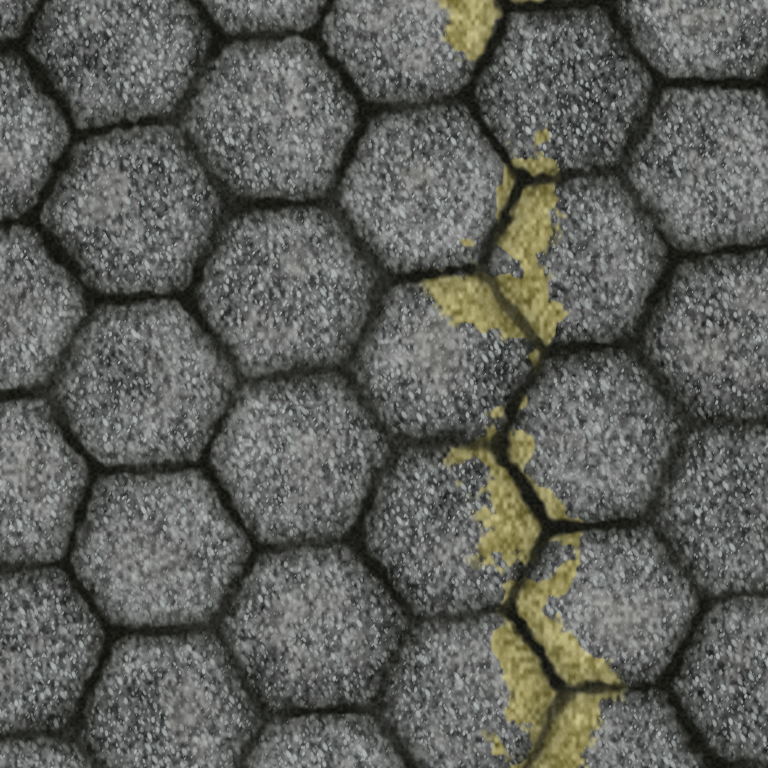
Reproduce this texture procedurally as a Shadertoy shader.

```glsl
#define PITCH 0.2215
#define TILT 0.075
#define ORIGIN vec2(0.573, 0.531)
#define JITTER 0.07
#define JOINT_WIDTH 0.026
#define FLECK_SCALE 84.0
#define MOSS_REACH 0.34
#define STONE_COLOR vec3(0.365, 0.37, 0.368)
#define FLECK_COLOR vec3(0.72, 0.75, 0.74)
#define WORN_COLOR vec3(0.54, 0.535, 0.52)
#define SOIL_COLOR vec3(0.125, 0.13, 0.105)
#define MOSS_COLOR vec3(0.63, 0.59, 0.34)

vec2 hash22(vec2 p) {
    vec3 q = fract(p.xyx * vec3(0.1031, 0.1030, 0.0973));
    q += dot(q, q.yzx + 33.33);
    return fract((q.xx + q.yz) * q.zy);
}

float noise(vec2 p) {
    vec2 i = floor(p), f = fract(p);
    f = f * f * (3.0 - 2.0 * f);
    return mix(mix(hash22(i).x, hash22(i + vec2(1, 0)).x, f.x),
               mix(hash22(i + vec2(0, 1)).x, hash22(i + vec2(1, 1)).x, f.x), f.y);
}

float fbm(vec2 p) {
    float sum = 0.0, amp = 0.533;
    for (int i = 0; i < 4; i++) {
        sum += amp * noise(p);
        p = mat2(1.6, 1.2, -1.2, 1.6) * p + 7.3;
        amp *= 0.5;
    }
    return sum;
}

// Centre of a paver, in units of the pitch
vec2 paverCentre(vec2 id) {
    return vec2(0.866 * id.x, id.y + 0.5 * id.x) + JITTER * (hash22(id + 40.0) - 0.5);
}

// Distance to the nearest joint (x) and to the mossy seam (y)
vec2 paverEdges(vec2 p, out vec2 id) {
    vec2 base;
    base.x = round(p.x / 0.866);
    base.y = round(p.y - 0.5 * base.x);
    float nearest = 1e3;
    for (int j = -1; j <= 1; j++)
    for (int i = -1; i <= 1; i++) {
        vec2 cell = base + vec2(i, j);
        float d = distance(p, paverCentre(cell));
        if (d < nearest) { nearest = d; id = cell; }
    }
    vec2 centre = paverCentre(id);
    float blend = 0.0, seam = 1e3;
    for (int j = -1; j <= 1; j++)
    for (int i = -1; i <= 1; i++) {
        if (i == 0 && j == 0) continue;
        vec2 cell = id + vec2(i, j);
        vec2 other = paverCentre(cell);
        float d = dot(0.5 * (centre + other) - p, normalize(other - centre));
        blend += exp(-45.0 * d);
        if (min(id.x, cell.x) == 0.0 && max(id.x, cell.x) == 1.0) seam = min(seam, d);
    }
    return vec2(-log(blend) / 45.0, seam);
}

// Scattered oval chips of light aggregate
float flecks(vec2 p) {
    vec2 base = floor(p);
    float light = 0.0;
    for (int j = -1; j <= 1; j++)
    for (int i = -1; i <= 1; i++) {
        vec2 cell = base + vec2(i, j);
        vec2 shape = hash22(cell + 91.0);
        vec2 d = p - cell - hash22(cell);
        d.x += (shape.x - 0.5) * d.y;
        float size = mix(0.16, 0.42, shape.x);
        float chip = 1.0 - smoothstep(0.35 * size, size, length(d * vec2(1.0, 0.62)));
        light = max(light, chip * shape.y);
    }
    return light;
}

void mainImage(out vec4 fragColor, in vec2 fragCoord) {
    vec2 uv = fragCoord / iResolution.y;
    vec2 axis = vec2(cos(TILT), sin(TILT));
    vec2 d = (uv - ORIGIN) / PITCH;
    vec2 p = vec2(dot(d, axis), dot(d, vec2(-axis.y, axis.x)));

    // Paver layout with crumbled edges
    vec2 warp = vec2(fbm(p * 4.0), fbm(p * 4.0 + 31.0)) - 0.5;
    vec2 id;
    vec2 edges = paverEdges(p + 0.07 * warp, id);
    float edge = edges.x + 0.035 * (noise(p * 19.0) - 0.5);
    vec2 variety = hash22(id + 12.0);

    // Stone grain and chips
    float patches = fbm(p * 2.6 + 5.0);
    float grain = noise(uv * vec2(190.0, 135.0)) - 0.5;
    float fine = noise(uv * 290.0) - 0.5;
    vec3 color = STONE_COLOR + 0.30 * grain + 0.15 * fine;
    color += 0.30 * (patches - 0.5) + 0.05 * (variety.x - 0.5);

    // Pale worn crowns
    float worn = smoothstep(0.08, 0.36, edge) * smoothstep(0.42, 0.68, fbm(p * 3.7 + 17.0) + 0.15 * grain);
    color = mix(color, WORN_COLOR + 0.22 * grain, worn * mix(0.25, 0.75, variety.y));
    float chips = max(flecks(uv * FLECK_SCALE), 0.8 * flecks(uv * FLECK_SCALE * 1.6 + 50.0));
    color = mix(color, FLECK_COLOR, 0.85 * chips * (1.0 - 0.4 * worn));

    // Moss along one seam
    float mossPatch = smoothstep(0.32, 0.68, fbm(p * 3.2 + 63.0));
    float moss = smoothstep(0.0, 0.07, MOSS_REACH * mossPatch - edges.y + 0.06 * grain);
    vec3 mossTint = MOSS_COLOR + 0.28 * grain + 0.25 * (fbm(p * 9.0) - 0.5);
    color = mix(color, mossTint, 0.8 * moss);

    // Dirt beside the joints, then the joints
    float dirt = (1.0 - smoothstep(0.0, 0.17, edge)) * mix(0.3, 0.85, fbm(p * 2.1 + 80.0));
    color = mix(color, SOIL_COLOR + 0.12 * grain, dirt * (1.0 - 0.6 * moss));
    float opening = JOINT_WIDTH * mix(0.45, 1.45, noise(p * 3.0 + 22.0));
    float joint = 1.0 - smoothstep(opening * 0.4, opening + 0.025, edge);
    float depth = mix(0.55, 1.0, smoothstep(0.25, 0.6, noise(p * 2.3 + 9.0)));
    color = mix(color, SOIL_COLOR * (0.75 + 0.6 * fine), joint * depth);

    fragColor = vec4(clamp(color, 0.0, 1.0), 1.0);
}
```
